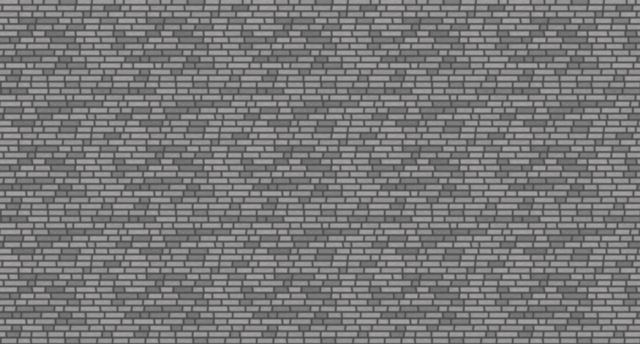
This texture is drawn by a WebGL 2 fragment shader. Its source:

```glsl
#version 300 es
precision highp float;
// Draws a grey wall of small irregular bricks with soft dark joints, tiled across the canvas.

#define TILES_ACROSS 5.0
#define ROWS 20.0
#define BRICKS_PER_ROW 8.0
#define JOINT_JITTER 0.62
#define JOINT_LEAN 0.12
#define BEVEL 0.31
#define DARK_SHARE 0.2
#define GRAIN 0.05
#define SAMPLES 3

uniform vec2 u_resolution;
out vec4 outColor;

const vec3 MORTAR = vec3(0.29);
const vec3 DARK_BRICK = vec3(0.475);
const vec3 LIGHT_BRICK = vec3(0.605, 0.6, 0.598);

float hash(vec2 p) {
    vec3 q = fract(p.xyx * vec3(0.1031, 0.1030, 0.0973));
    q += dot(q, q.yzx + 33.33);
    return fract((q.x + q.y) * q.z);
}

// Value noise that wraps with the given period.
float wrappedNoise(vec2 p, vec2 period) {
    vec2 cell = floor(p), f = fract(p);
    f = f * f * (3.0 - 2.0 * f);
    vec2 a = mod(cell, period), b = mod(cell + 1.0, period);
    return mix(mix(hash(a), hash(vec2(b.x, a.y)), f.x),
               mix(hash(vec2(a.x, b.y)), hash(b), f.x), f.y);
}

// Position of a vertical joint, in bricks; v is the height within the row.
float jointAt(float index, float row, float v) {
    vec2 id = vec2(mod(index, BRICKS_PER_ROW), row);
    float lean = (hash(id + 71.0) - 0.5) * (v - 0.5) * JOINT_LEAN;
    return index + (hash(id + 13.0) - 0.5) * JOINT_JITTER + lean;
}

// Wall colour at p, measured in row heights.
vec3 wall(vec2 p) {
    float row = mod(floor(p.y), ROWS);
    float v = fract(p.y);
    float brickLength = ROWS / BRICKS_PER_ROW;
    float x = p.x / brickLength + 0.5 * mod(row, 2.0) + 0.6 * hash(vec2(row, 5.0));

    // Find the joints on both sides.
    float index = floor(x);
    if (x < jointAt(index, row, v)) index -= 1.0;
    else if (x >= jointAt(index + 1.0, row, v)) index += 1.0;
    float left = x - jointAt(index, row, v);
    float right = jointAt(index + 1.0, row, v) - x;

    // Soft bevel from the mortar to the brick face.
    float sideEdge = min(left, right) * brickLength;
    float rowEdge = min(v, 1.0 - v);
    float face = smoothstep(-0.03, BEVEL, sideEdge) * smoothstep(-0.03, BEVEL, rowEdge);

    // Shade of each brick, with fine grain on its face.
    vec2 id = vec2(mod(index, BRICKS_PER_ROW), row);
    float isDark = step(hash(id + 37.0), DARK_SHARE);
    vec3 brick = mix(LIGHT_BRICK, DARK_BRICK, isDark);
    brick += (hash(id + 53.0) - 0.5) * 0.05;
    brick += (wrappedNoise(p * vec2(3.0, 5.0), ROWS * vec2(3.0, 5.0)) - 0.5) * GRAIN;
    return mix(MORTAR, brick, face);
}

void main() {
    float scale = TILES_ACROSS * ROWS / u_resolution.x;
    vec3 sum = vec3(0.0);
    // Average a grid of samples to smooth the edges.
    for (int j = 0; j < SAMPLES; j++) {
        for (int i = 0; i < SAMPLES; i++) {
            vec2 offset = (vec2(i, j) + 0.5) / float(SAMPLES) - 0.5;
            sum += wall((gl_FragCoord.xy + offset) * scale);
        }
    }
    outColor = vec4(sum / float(SAMPLES * SAMPLES), 1.0);
}
```
